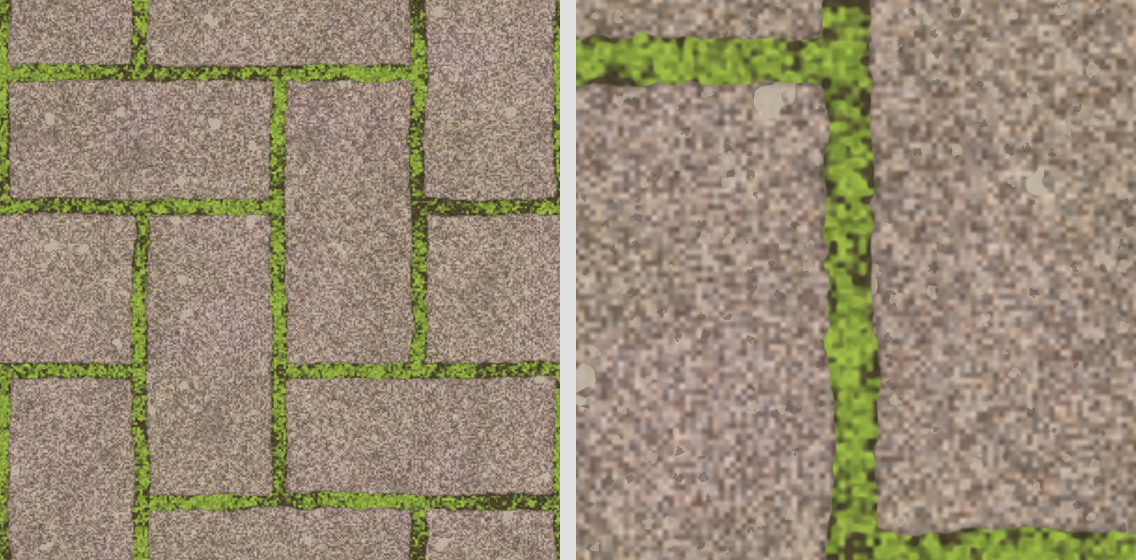
Left: the whole. Right: its middle third, enlarged.
A WebGL 1 fragment shader for this texture:

```glsl
precision highp float;
uniform vec2 u_resolution;

const vec2 GRID_ORIGIN = vec2(0.003, 0.130);
const vec3 COLUMN_EDGES = vec3(0.248, 0.494, 0.744);
const vec3 ROW_EDGES = vec3(0.239, 0.531, 0.766);
const float JOINT_HALF_WIDTH = 0.0138;
const float CORNER_RADIUS = 0.020;

const vec3 STONE = vec3(0.610, 0.542, 0.480);
const vec3 STONE_OLIVE = vec3(0.595, 0.545, 0.450);
const vec3 STONE_LILAC = vec3(0.622, 0.540, 0.508);
const vec3 PEBBLE = vec3(0.760, 0.715, 0.640);
const vec3 STAIN = vec3(0.400, 0.360, 0.310);
const vec3 SOIL = vec3(0.285, 0.255, 0.170);
const vec3 MOSS_DARK = vec3(0.410, 0.455, 0.215);
const vec3 MOSS_BRIGHT = vec3(0.550, 0.650, 0.250);

float hash(vec2 p, float seed) {
  return fract(sin(dot(p, vec2(12.9898, 78.233)) + seed * 37.719) * 43758.5453);
}

// Value noise that wraps at the canvas edge for whole frequencies
float noise(vec2 uv, float freq, float seed) {
  vec2 p = uv * freq;
  vec2 i = floor(p);
  vec2 f = fract(p);
  f = f * f * (3.0 - 2.0 * f);
  vec2 a = mod(i, freq);
  vec2 b = mod(i + 1.0, freq);
  return mix(mix(hash(a, seed), hash(vec2(b.x, a.y), seed), f.x),
             mix(hash(vec2(a.x, b.y), seed), hash(b, seed), f.x), f.y);
}

float fbm(vec2 uv, float freq, float seed) {
  float sum = 0.0;
  float weight = 0.533;
  for (int i = 0; i < 4; i++) {
    sum += weight * noise(uv, freq, seed + float(i));
    freq *= 2.0;
    weight *= 0.5;
  }
  return sum;
}

// Index, lower edge and upper edge of the band holding p
vec3 band(float p, vec3 edges) {
  if (p < edges.x) return vec3(0.0, 0.0, edges.x);
  if (p < edges.y) return vec3(1.0, edges.x, edges.y);
  if (p < edges.z) return vec3(2.0, edges.y, edges.z);
  return vec3(3.0, edges.z, 1.0);
}

// Herringbone: x is distance from the joint centre, yz the brick id
vec3 herringbone(vec2 uv) {
  vec2 p = fract(vec2(uv.x, 1.0 - uv.y) - GRID_ORIGIN);
  vec3 col = band(p.x, COLUMN_EDGES);
  vec3 row = band(p.y, ROW_EDGES);
  vec2 toLow = p - vec2(col.y, row.y);
  vec2 toHigh = vec2(col.z, row.z) - p;
  vec2 id = vec2(col.x, row.x);
  float part = mod(col.x + row.x, 4.0);
  // Open the side shared by the two halves of a brick
  if (part < 0.5) toHigh.x = 1.0;
  else if (part < 1.5) { toLow.x = 1.0; id.x -= 1.0; }
  else if (part < 2.5) toHigh.y = 1.0;
  else { toLow.y = 1.0; id.y -= 1.0; }
  vec2 gap = max(CORNER_RADIUS - min(toLow, toHigh), 0.0);
  return vec3(CORNER_RADIUS - length(gap), mod(id, 4.0));
}

// Irregular chips, one at most per cell
float chips(vec2 uv, float freq, float chance, float radius, float seed) {
  vec2 cell = mod(floor(uv * freq), freq);
  vec2 center = 0.3 + 0.4 * vec2(hash(cell, seed), hash(cell, seed + 1.0));
  float size = radius * (0.5 + 0.5 * hash(cell, seed + 2.0));
  float ragged = (noise(uv, freq * 8.0, seed) - 0.5) * radius * 1.1;
  float d = length(fract(uv * freq) - center) + ragged - size;
  float soft = freq / u_resolution.y;
  return (1.0 - smoothstep(-soft, soft, d)) * step(hash(cell, seed + 3.0), chance);
}

vec3 stoneColor(vec2 uv, vec2 id, float inset) {
  float grain = 0.7 * noise(uv, 300.0, 1.0) + 0.3 * noise(uv, 160.0, 2.0) - 0.5;
  float patches = fbm(uv, 7.0, 5.0) + 0.1 * (hash(id, 9.0) - 0.5);
  vec3 c = mix(STONE, STONE_OLIVE, smoothstep(0.4, 0.65, patches));
  float rim = 1.0 - smoothstep(0.0, 0.025, inset);
  c = mix(c, STONE_LILAC, max(0.6 * rim, smoothstep(0.5, 0.75, fbm(uv, 5.0, 14.0))));
  c *= 0.99 + 0.03 * hash(id, 20.0) + 0.12 * (fbm(uv, 18.0, 23.0) - 0.5);
  c += grain * vec3(0.46, 0.445, 0.42);
  c += (noise(uv, 170.0, 30.0) - 0.5) * vec3(0.04, 0.0, -0.04);
  // Stains, dark grit and pale pebbles
  c = mix(c, STAIN, 0.3 * smoothstep(0.66, 0.82, fbm(uv, 16.0, 33.0)));
  c = mix(c, STAIN, 0.6 * chips(uv, 72.0, 0.20, 0.2, 40.0));
  c = mix(c, PEBBLE, 0.6 * chips(uv, 60.0, 0.20, 0.22, 50.0));
  c = mix(c, PEBBLE, 0.85 * chips(uv, 17.0, 0.13, 0.18, 60.0));
  return c * mix(0.86, 1.0, smoothstep(0.0, 0.005, inset));
}

vec3 jointColor(vec2 uv, float inset) {
  float tuft = 0.6 * noise(uv, 230.0, 70.0) + 0.4 * noise(uv, 110.0, 71.0);
  float edgeShade = smoothstep(-0.008, 0.0, inset);
  float growth = tuft + 0.8 * (fbm(uv, 9.0, 75.0) - 0.5) - 0.18 * edgeShade;
  vec3 c = mix(SOIL, MOSS_DARK, smoothstep(0.20, 0.42, growth));
  c = mix(c, MOSS_BRIGHT, smoothstep(0.36, 0.62, growth));
  return c * (0.82 + 0.36 * noise(uv, 250.0, 80.0));
}

void main() {
  vec2 uv = gl_FragCoord.xy / u_resolution;
  // Worn, wavering brick outlines
  vec2 wobble = vec2(fbm(uv, 12.0, 90.0), fbm(uv, 12.0, 95.0)) - 0.5;
  vec3 brick = herringbone(uv + 0.014 * wobble);
  float width = JOINT_HALF_WIDTH + 0.007 * (fbm(uv, 22.0, 100.0) - 0.5);
  float inset = brick.x - width + 0.004 * (noise(uv, 110.0, 105.0) - 0.5);
  float soft = 0.0006 + 0.7 / u_resolution.y;
  float stone = smoothstep(-soft, soft, inset);
  vec3 color = mix(jointColor(uv, inset), stoneColor(uv, brick.yz, inset), stone);
  gl_FragColor = vec4(clamp(color, 0.0, 1.0), 1.0);
}
```
